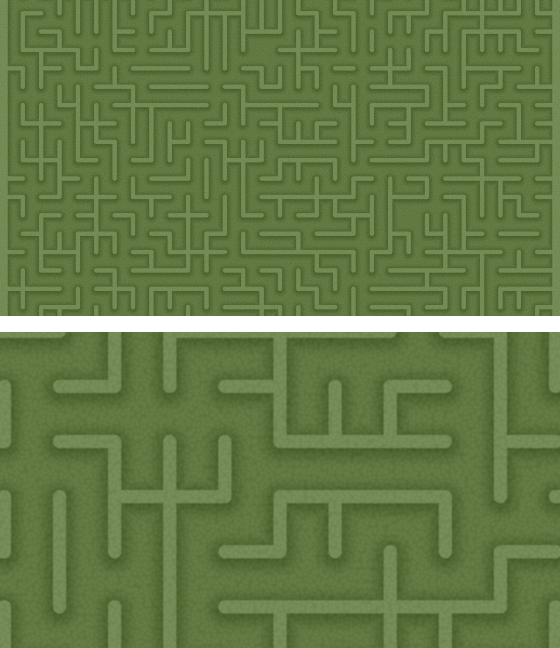
Top, the full canvas; bottom, a detail of the centre.
Give the GLSL for this pattern, as a Shadertoy shader.

```glsl
// Green garden maze: raised pale walls with soft shadows on a grainy lawn.

float hash(vec2 p) {
    vec3 q = fract(p.xyx * vec3(0.1031, 0.1030, 0.0973));
    q += dot(q, q.yzx + 33.33);
    return fract((q.x + q.y) * q.z);
}

// Distance to the nearest scattered point, used as fine grain.
float cellular(vec2 p) {
    vec2 cell = floor(p);
    float nearest = 2.0;
    for (int j = -1; j <= 1; j++)
    for (int i = -1; i <= 1; i++) {
        vec2 c = cell + vec2(i, j);
        vec2 point = c + vec2(hash(c), hash(c + 57.3));
        nearest = min(nearest, length(p - point));
    }
    return nearest;
}

// Height of a lattice post; walls only climb, so they never close a loop.
float postHeight(vec2 v) {
    if (abs(v.x) > 14.5) return 9.0;
    return sin(v.x * 0.83 + 1.4 * sin(v.y * 0.61))
         + sin(v.y * 0.94 + 1.7 * sin(v.x * 0.47 + 2.0))
         + 1.3 * hash(v + 71.0);
}

// Random step from a post to one of its higher neighbours.
vec2 wallStep(vec2 v) {
    float height = postHeight(v), best = -1.0;
    vec2 chosen = vec2(0.0), dir = vec2(1.0, 0.0);
    for (int i = 0; i < 4; i++) {
        float score = hash(v * 1.7 + dir * 13.0 + 140.0);
        if (score > best && postHeight(v + dir) > height) {
            best = score;
            chosen = dir;
        }
        dir = vec2(-dir.y, dir.x);
    }
    return chosen;
}

float segmentDistance(vec2 p, vec2 dir) {
    return length(p - dir * clamp(dot(p, dir), 0.0, 1.0));
}

void mainImage(out vec4 fragColor, in vec2 fragCoord) {
    // One unit is one corridor.
    vec2 p = (fragCoord - 0.5 * iResolution.xy) / iResolution.y * 17.2;
    p.y += 0.12;
    float pixel = 17.2 / iResolution.y;

    // Distances to the side borders and to the walls around this cell.
    float wallDist = max(14.94 - abs(p.x), 0.0);
    float shadeDist = wallDist;
    vec2 cell = floor(p);
    for (int j = -1; j <= 2; j++)
    for (int i = -1; i <= 2; i++) {
        vec2 post = cell + vec2(i, j);
        vec2 dir = wallStep(post);
        if (dot(dir, dir) < 0.5) continue;
        wallDist = min(wallDist, segmentDistance(p - post, dir));
        shadeDist = min(shadeDist, segmentDistance(p - post + vec2(0.0, 0.05), dir));
    }

    // Lawn darkens towards the foot of the walls.
    vec3 shade = vec3(0.285, 0.375, 0.170);
    vec3 lawn = vec3(0.383, 0.473, 0.260);
    vec3 hedge = vec3(0.452, 0.542, 0.332);
    vec3 color = mix(shade, lawn, smoothstep(0.02, 0.45, shadeDist));

    // Flat wall tops with smooth edges.
    float edge = max(0.025, 0.6 * pixel);
    color = mix(color, hedge, 1.0 - smoothstep(0.12 - edge, 0.12 + edge, wallDist));

    // Fine grain over everything.
    color += 0.05 * (0.46 - cellular(p * 13.0 + 500.0));
    fragColor = vec4(color, 1.0);
}
```
